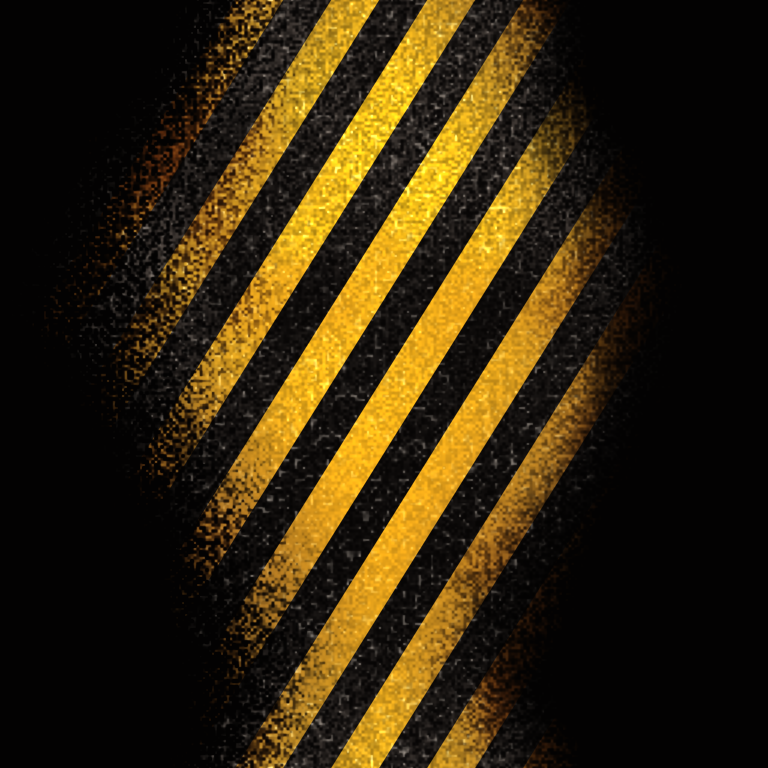
Write a WebGL 1 fragment shader that draws this pattern.

```glsl
precision highp float;
// Worn hazard stripes: slanted gold bars on coal, covered in fine glitter.
// The bars come from one fract() phase; a wavy spotlight fades them to black
// at the sides, and wrapping value noise adds grain, soot and rusty ends.

uniform vec2 u_resolution;

#define STRIPES vec2(8.0, -5.0) // whole repeats across and down
#define STRIPE_PHASE 0.70       // position of a bar centre in its repeat
#define GOLD_SHARE 0.50         // bar width as a share of the repeat
#define GRAIN_CELLS 256.0       // glitter cells per canvas side
#define SPOT_WIDTH 0.30         // mean half width of the lit area
#define SPOT_SWELL 0.085        // how far the lit area widens
#define FADE 0.14               // softness of the lit edge
#define GOLD vec3(1.00, 0.76, 0.09)
#define OCHRE vec3(0.62, 0.45, 0.13)
#define RUST vec3(0.27, 0.08, 0.02)
#define COAL vec3(0.025, 0.018, 0.016)
#define ASH vec3(0.42, 0.38, 0.35)

const float TAU = 6.2831853;

float hash(vec2 p) {
  return fract(sin(dot(p, vec2(127.1, 311.7))) * 43758.5453);
}

// Value noise that wraps after the given whole number of cells.
float wrapNoise(vec2 uv, float cells, float seed) {
  vec2 p = uv * cells;
  vec2 i = floor(p);
  vec2 f = fract(p);
  f = f * f * (3.0 - 2.0 * f);
  vec2 a = mod(i, cells) + seed;
  vec2 b = mod(i + 1.0, cells) + seed;
  return mix(mix(hash(a), hash(vec2(b.x, a.y)), f.x),
             mix(hash(vec2(a.x, b.y)), hash(b), f.x), f.y);
}

// Soft blotches from three octaves, each wrapping on the canvas.
float blotches(vec2 uv, float seed) {
  float sum = 0.0;
  float weight = 0.57;
  float cells = 5.0;
  for (int i = 0; i < 3; i++) {
    sum += weight * wrapNoise(uv, cells, seed);
    weight *= 0.5;
    cells *= 2.0;
  }
  return sum;
}

// Coverage of the slanted bars, smoothed over about one pixel.
float goldBars(vec2 uv) {
  float phase = dot(uv, STRIPES) - STRIPE_PHASE;
  float fromCentre = abs(fract(phase + 0.5) - 0.5);
  float blur = length(STRIPES / u_resolution) * 0.75;
  return 1.0 - smoothstep(-blur, blur, fromCentre - 0.5 * GOLD_SHARE);
}

void main() {
  vec2 uv = gl_FragCoord.xy / u_resolution;

  // Glitter and wear
  float grain = wrapNoise(uv, GRAIN_CELLS, 3.0);
  float glint = pow(wrapNoise(uv, GRAIN_CELLS * 0.75, 17.0), 7.0);
  float soot = blotches(uv, 41.0);
  float wear = blotches(uv, 83.0);

  // Lit area: grainy dissolve on the left, smoother fade on the right
  float halfWidth = SPOT_WIDTH + SPOT_SWELL * cos(TAU * (uv.y - 0.6));
  float depth = halfWidth - abs(uv.x - 0.5);
  float dissolve = mix(0.16, 0.05, smoothstep(0.2, 0.8, uv.x));
  float edge = depth + (grain - 0.5) * dissolve + (soot - 0.5) * 0.10;
  float lit = smoothstep(-0.01, FADE, edge);
  float core = smoothstep(0.06, 0.30, depth);

  // Dusty haze, strongest in the upper left
  float haze = 0.5 + 0.5 * cos(TAU * (uv.y - 0.80));
  haze *= mix(1.0, 0.65, smoothstep(0.3, 0.8, uv.x));
  haze *= smoothstep(0.12, 0.65, wear + 0.1);

  // Gold bars with orange lower parts and rusty ends
  vec3 gold = mix(OCHRE, GOLD, core * (0.75 + 0.25 * wear));
  gold.g *= 0.93 + 0.12 * haze;
  float roughness = mix(0.25, 0.70, haze);
  gold *= 1.0 + roughness * (grain - 0.5);
  gold += glint * vec3(0.35, 0.42, 0.40) * (0.5 + haze);
  float rust = 1.0 - smoothstep(0.02, 0.16, edge + (wear - 0.5) * 0.2);
  gold = mix(gold, RUST * (0.6 + 0.8 * grain), rust * 0.75);
  gold *= mix(0.70, 1.0, smoothstep(0.24, 0.46, soot + 0.4 * core));

  // Coal gaps with ash grain and sparse bright specks
  float ash = mix(0.14, 0.85, haze) * grain * (0.35 + 0.65 * grain);
  vec3 coal = COAL + ASH * ash * mix(1.0, 0.75, core);
  coal += glint * vec3(0.65, 0.62, 0.58) * (0.45 + 0.4 * wear);

  vec3 color = mix(coal, gold, goldBars(uv)) * lit;
  color += COAL * 0.4 * (1.0 - lit);
  gl_FragColor = vec4(clamp(color, 0.0, 1.0), 1.0);
}
```
